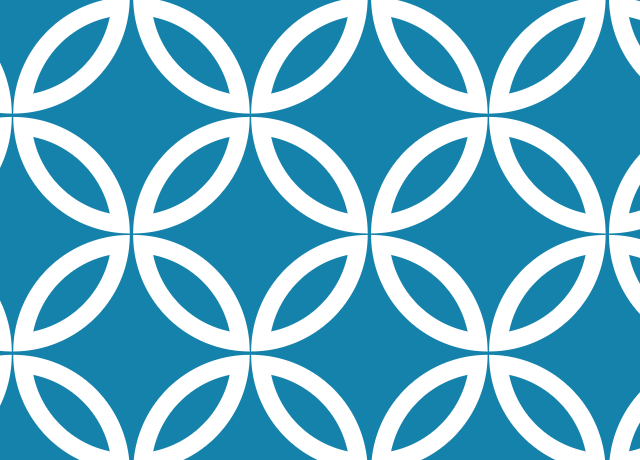
Write a WebGL 2 fragment shader that draws this pattern.

```glsl
#version 300 es
precision highp float;

uniform vec2 u_resolution;
out vec4 outColor;

// Lengths are fractions of the canvas height
const vec3 GROUND_BLUE = vec3(0.08, 0.51, 0.67);
const vec3 LEAF_WHITE = vec3(1.0);
const float PERIOD = 0.5172;                 // two leaves across and down
const vec2 MIRROR_POINT = vec2(0.5444, 0.4909); // where the mirror axes cross
const float NARROW_GAP = 0.00163;            // axis to leaf tip
const float LEAF_SIZE = 0.2533;              // side of the leaf's square, arc radius
const float BAND_WIDTH = 0.0391;

// Lens between two quarter circles centred on opposite corners of a square
float leafDistance(vec2 p, float size) {
    return max(length(p), length(p - size)) - size;
}

// Hollow leaf: the band just inside the lens outline
float bandDistance(float lens) {
    return abs(lens + 0.5 * BAND_WIDTH) - 0.5 * BAND_WIDTH;
}

void main() {
    float pixel = 1.0 / u_resolution.y;
    vec2 p = gl_FragCoord.xy * pixel - MIRROR_POINT;

    // Repeat, then mirror each tile into one quadrant with a single leaf
    vec2 quadrant = abs(p - PERIOD * floor(p / PERIOD + 0.5));

    float d = bandDistance(leafDistance(quadrant - NARROW_GAP, LEAF_SIZE));
    float coverage = clamp(0.5 - d / pixel, 0.0, 1.0);

    outColor = vec4(mix(GROUND_BLUE, LEAF_WHITE, coverage), 1.0);
}
```
